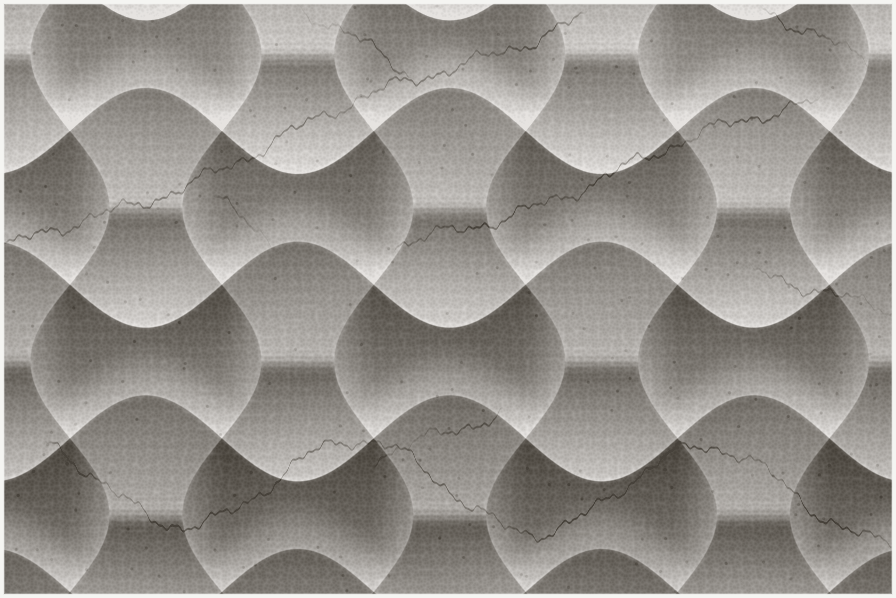
Give the GLSL for this pattern, as a WebGL 2 fragment shader.

```glsl
#version 300 es
precision highp float;
uniform vec2 u_resolution;
out vec4 fragColor;

const float PI = 3.14159265;
const vec2 PITCH = vec2(0.254, 0.257);   // spacing of wave lines, in canvas heights
const vec2 ORIGIN = vec2(0.117, 0.010);  // first crossing of the waves
const vec2 SWING = vec2(0.26, 0.28);     // wave amplitude, in pitches
const vec3 SHADOW = vec3(0.28, 0.26, 0.23);
const vec3 LIGHT = vec3(0.90, 0.89, 0.88);
const vec3 MARGIN = vec3(0.96, 0.96, 0.95);
const float MARGIN_WIDTH = 0.007;
const float EXPOSURE = -0.055;
const float RIM_WIDTH = 0.018;
const float RIM_GLOW = 0.10;
const float HEIGHT_FADE = 0.26;
const float GRAIN = 0.14;
const float CRACK_WIDTH = 0.0008;
const float CRACK_DEPTH = 0.34;
const int CRACK_COUNT = 8;
// Each crack: start x, end x, start y, slope
const vec4 CRACKS[CRACK_COUNT] = vec4[](
  vec4(0.00, 0.98, 0.57, 0.42), vec4(0.66, 1.37, 0.58, 0.36),
  vec4(0.08, 1.50, 0.20, -0.02), vec4(0.50, 0.69, 0.98, -0.60),
  vec4(0.36, 0.46, 0.68, -0.90), vec4(1.27, 1.46, 0.98, -0.37),
  vec4(0.62, 0.84, 0.22, 0.45), vec4(1.25, 1.50, 0.54, -0.18));

vec2 hash2(vec2 p) {
  vec3 q = fract(p.xyx * vec3(0.1031, 0.1030, 0.0973));
  q += dot(q, q.yzx + 33.33);
  return fract((q.xx + q.yz) * q.zy);
}

// Distance to the nearest scattered point, and that point's random value
vec2 cellular(vec2 p) {
  vec2 cell = floor(p), nearest = vec2(9.0, 0.0);
  for (int y = -1; y <= 1; y++)
    for (int x = -1; x <= 1; x++) {
      vec2 id = cell + vec2(x, y);
      float d = length(id + hash2(id) - p);
      if (d < nearest.x) nearest = vec2(d, hash2(id + 71.0).x);
    }
  return nearest;
}

float columnWave(float i, float y) { return i + SWING.x * cos(PI * i) * sin(PI * y); }
float rowWave(float j, float x) { return j - SWING.y * cos(PI * j) * sin(PI * x); }

// Tone of one curved tile; tall and wide tiles alternate
float tileTone(vec2 id, vec2 g) {
  vec2 q = g - id - 0.5;
  if (mod(id.x + id.y, 2.0) < 0.5) {
    float upper = mix(0.82, 0.33, clamp(q.y / 0.78, 0.0, 1.0));
    float lower = mix(0.24, 0.96, clamp(-q.y / 0.78, 0.0, 1.0));
    float ridges = 0.05 * sin(q.y * 170.0) * exp(-abs(q.y) * 14.0);
    return mix(lower, upper, smoothstep(-0.10, 0.06, q.y)) + ridges;
  }
  // Wide tiles brighten toward the tips, the base and the lower corners
  float aboveBase = g.y - rowWave(id.y, g.x);
  float tips = 0.24 * smoothstep(0.45, 0.80, abs(q.x));
  float base = 0.26 * (1.0 - smoothstep(0.0, 0.40, aboveBase));
  float corners = 0.14 * smoothstep(0.20, 0.55, abs(q.x)) * smoothstep(0.0, 0.45, -q.y);
  return 0.37 - 0.52 * q.y + tips + base + corners;
}

float crackMask(vec2 p, float pixel) {
  float mask = 0.0;
  for (int k = 0; k < CRACK_COUNT; k++) {
    vec4 c = CRACKS[k];
    float s = float(k) * 2.7, x = p.x;
    float jag = 0.008 * sin(41.0 * x + s) + 0.005 * sin(97.0 * x + 2.0 * s)
              + 0.003 * sin(223.0 * x + s) + 0.0015 * sin(467.0 * x);
    float drift = (k == 2 ? 0.075 : 0.012) * cos(10.8 * (x - 0.60));
    float y = c.z + c.w * (x - c.x) + jag + drift;
    float d = abs(p.y - y) / sqrt(1.4 + c.w * c.w);
    float line = 1.0 - smoothstep(CRACK_WIDTH * 0.4, CRACK_WIDTH + pixel, d);
    float ends = smoothstep(c.x - 0.01, c.x + 0.02, x) * (1.0 - smoothstep(c.y - 0.02, c.y + 0.01, x));
    float strength = (k < 3 ? 0.75 : 0.5) + 0.25 * sin(29.0 * x + s);
    mask = max(mask, line * ends * strength);
  }
  return mask;
}

void main() {
  float pixel = 1.0 / u_resolution.y;
  vec2 p = gl_FragCoord.xy * pixel;
  vec2 size = u_resolution * pixel;
  vec2 g = (p - ORIGIN) / PITCH;

  // Signed distance to the nearest wave in each direction
  vec2 n = floor(g + 0.5);
  vec2 slope = PI * SWING * cos(PI * g.yx);
  vec2 d = (g - vec2(columnWave(n.x, g.y), rowWave(n.y, g.x))) / sqrt(1.0 + slope * slope);
  float soft = 0.9 * pixel / PITCH.x;
  vec2 w = smoothstep(vec2(-soft), vec2(soft), d);

  // Blend the four tiles that meet here
  float below = mix(tileTone(n - 1.0, g), tileTone(n - vec2(0.0, 1.0), g), w.x);
  float above = mix(tileTone(n - vec2(1.0, 0.0), g), tileTone(n, g), w.x);
  float tone = mix(below, above, w.y) + EXPOSURE;
  vec2 rim = exp(-d * d / (RIM_WIDTH * RIM_WIDTH));
  tone += RIM_GLOW * max(0.6 * rim.x, rim.y) + HEIGHT_FADE * (p.y - 0.5);

  // Concrete: fine grain, soft stains, brushed streaks and pits
  tone += GRAIN * (cellular(p * 170.0).x - 0.45);
  tone += 0.03 * sin(9.0 * p.x + 3.0 * sin(7.0 * p.y)) * sin(11.0 * p.y + 2.0 * sin(8.0 * p.x));
  tone += 0.012 * (sin(310.0 * p.x + 2.0 * sin(13.0 * p.y)) + sin(290.0 * p.y));
  vec2 pit = cellular(p * 26.0);
  tone -= 0.16 * step(0.72, pit.y) * (1.0 - smoothstep(0.03, 0.10, pit.x));
  tone -= CRACK_DEPTH * crackMask(p, pixel);

  // Pale margin
  vec3 color = mix(SHADOW, LIGHT, clamp(tone, 0.0, 1.0));
  vec2 inset = min(p, size - p);
  float inside = smoothstep(-pixel, pixel, min(inset.x, inset.y) - MARGIN_WIDTH);
  fragColor = vec4(mix(MARGIN, color, inside), 1.0);
}
```
